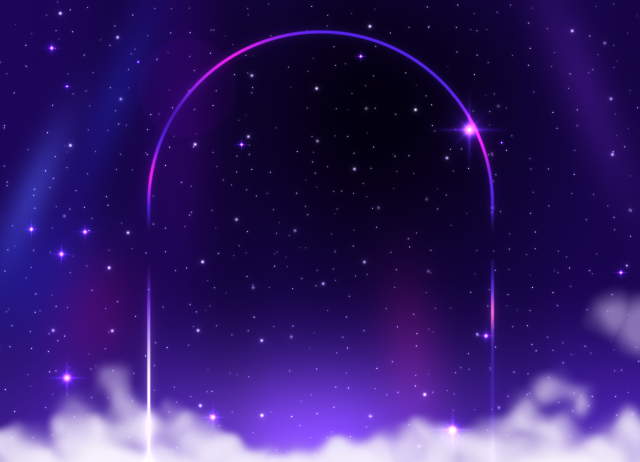
This background is drawn by a Shadertoy shader. Its source:

```glsl
// Violet night sky with a neon arch, soft clouds and sparkling stars.
// Slanted Gaussian glows tint the sky, hashed grids scatter the stars,
// and looped soft puffs fill the cloud banks under a height profile.

float hash(vec2 p) {
    vec3 q = fract(p.xyx * vec3(0.1031, 0.1030, 0.0973));
    q += dot(q, q.yzx + 33.33);
    return fract((q.x + q.y) * q.z);
}

float noise(vec2 p) {
    vec2 i = floor(p), f = fract(p);
    f = f * f * (3.0 - 2.0 * f);
    return mix(mix(hash(i), hash(i + vec2(1, 0)), f.x),
               mix(hash(i + vec2(0, 1)), hash(i + 1.0), f.x), f.y);
}

float bump(float x, float centre, float width) {
    x = (x - centre) / width;
    return exp(-x * x);
}

// Elliptical glow sheared sideways by slant
float glow(vec2 p, vec2 centre, vec2 size, float slant) {
    p -= centre;
    p.x -= slant * p.y;
    p /= size;
    return exp(-dot(p, p));
}

vec3 sky(vec2 p) {
    vec3 col = mix(vec3(0.28, 0.13, 0.66), vec3(0.10, 0.02, 0.32), smoothstep(0.0, 0.42, p.y));
    col = mix(col, vec3(0.008, 0.0, 0.05), 0.97 * glow(p, vec2(0.82, 0.75), vec2(0.36, 0.38), 0.0));
    col *= 0.88 + 0.24 * noise(vec2(p.x * 8.0, p.y * 1.2));
    col += vec3(0.27, 0.18, 0.36) * glow(p, vec2(0.67, 0.02), vec2(0.27, 0.18), 0.0);
    // Slanted beams on both sides
    col += vec3(0.09, 0.15, 0.27) * glow(p, vec2(0.075, 0.59), vec2(0.045, 0.15), 0.4);
    col += vec3(0.03, 0.06, 0.20) * glow(p, vec2(0.06, 0.40), vec2(0.16, 0.14), 0.3);
    col += vec3(0.02, 0.05, 0.18) * glow(p, vec2(0.25, 0.79), vec2(0.05, 0.20), 0.35);
    col += vec3(0.10, 0.04, 0.15) * glow(p, vec2(1.26, 0.82), vec2(0.06, 0.26), -0.39);
    // Magenta haze
    col += vec3(0.14, 0.0, 0.06) * glow(p, vec2(0.21, 0.33), vec2(0.09, 0.12), 0.1);
    col += vec3(0.14, 0.02, 0.06) * glow(p, vec2(0.89, 0.25), vec2(0.07, 0.17), -0.1);
    col += vec3(0.06, 0.0, 0.07) * glow(p, vec2(0.40, 0.72), vec2(0.07, 0.3), 0.05);
    return col;
}

// One hashed star per grid cell, with a faint halo
float starLayer(vec2 p, float cells, float radius, float density) {
    vec2 g = p * cells, id = floor(g);
    vec2 spot = 0.2 + 0.6 * vec2(hash(id + 3.7), hash(id + 41.3));
    float d = length(g - id - spot) / cells;
    float r = max(radius, 0.6 / iResolution.y);
    float power = step(hash(id + 17.1), density) * mix(0.25, 1.0, hash(id + 71.9));
    return power * (exp(-d * d / (r * r)) + 0.2 * exp(-d / (1.5 * r)));
}

float cloudTop(float x) {
    return 0.06 + 0.19 * bump(x, 0.225, 0.07) + 0.06 * bump(x, 0.09, 0.08)
        + 0.07 * bump(x, 0.36, 0.09) - 0.05 * bump(x, 0.62, 0.08)
        + 0.03 * bump(x, 0.95, 0.12) + 0.07 * bump(x, 1.25, 0.24) + 0.08 * bump(x, 1.2, 0.07);
}

float clouds(vec2 p) {
    p += 0.025 * (vec2(noise(p * 22.0), noise(p * 22.0 + 50.0)) - 0.5);
    float clear = 1.0;
    for (int i = 0; i < 90; i++) {
        float k = float(i);
        float x = 1.42 * (k + 0.5) / 90.0 - 0.02;
        float r = mix(0.035, 0.07, hash(vec2(k, 5.0)));
        float top = cloudTop(x) - 0.6 * r;
        float y = mix(-0.03, top, sqrt(hash(vec2(k, 9.0))));
        clear *= 1.0 - 0.55 * smoothstep(r, 0.1 * r, length(p - vec2(x, y)));
    }
    return 1.0 - clear * smoothstep(-0.06, 0.07, p.y - 0.3 * cloudTop(p.x));
}

// Neon colour in rgb, strength in a
vec4 archLight(vec2 q, float y) {
    float a = atan(q.y, q.x);
    float pink = bump(a, 2.12, 0.3) + bump(a, 2.97, 0.13) + bump(a, 0.38, 0.17);
    vec4 arc = vec4(mix(vec3(0.34, 0.14, 0.93), vec3(0.92, 0.12, 0.95), min(pink, 1.0)),
                    1.0 - 0.45 * bump(a, 2.6, 0.15));
    vec4 left = vec4(mix(vec3(1.0, 0.96, 1.0), vec3(0.5, 0.2, 0.95), smoothstep(0.16, 0.38, y)),
                     smoothstep(0.44, 0.3, y));
    vec4 right = vec4(mix(vec3(0.35, 0.2, 0.95), vec3(1.0, 0.4, 0.9), bump(y, 0.32, 0.04)),
                      bump(y, 0.34, 0.07) + 0.3 * smoothstep(0.32, 0.2, y));
    right.rgb = mix(right.rgb, vec3(0.95, 0.88, 1.0), smoothstep(0.12, 0.03, y));
    vec4 leg = q.x < 0.0 ? left : right;
    leg = mix(leg, arc, smoothstep(-0.09, 0.0, q.y) * step(0.44, y));
    leg.a *= y > 0.44 ? smoothstep(-0.09, 0.03, q.y) : 1.0;
    return leg;
}

// Four-pointed sparkle; size is the ray length
vec3 sparkle(vec2 q, float size) {
    q /= size;
    vec2 a = abs(q), ray = pow(max(1.0 - a, 0.0), vec2(3.0));
    float d = length(q), rays = ray.x * exp(-a.y / 0.025) + ray.y * exp(-a.x / 0.025);
    float diagonal = exp(-abs(a.x - a.y) / 0.03 - d / 0.12);
    return vec3(0.42, 0.15, 1.0) * (0.9 * rays + 0.6 * diagonal + 0.8 * exp(-d / 0.14))
        + vec3(1.0, 0.6, 0.8) * exp(-d * d / 0.008);
}

void mainImage(out vec4 fragColor, in vec2 fragCoord) {
    vec2 p = fragCoord / iResolution.y;
    float px = 1.0 / iResolution.y;
    vec3 col = sky(p);
    col += vec3(0.025, 0.0, 0.035) * smoothstep(0.11, 0.105, length(p - vec2(0.405, 0.81)));
    col += vec3(0.85, 0.8, 1.0) * (0.7 * starLayer(p, 23.0, 0.0014, 0.65)
        + 0.5 * starLayer(p + 7.3, 15.0, 0.0017, 0.5) + starLayer(p + 2.6, 7.5, 0.0032, 0.6));

    // Cloud banks and the drifting cloud at right
    float bank = clouds(p);
    col = mix(col, mix(vec3(0.55, 0.43, 0.82), vec3(0.96, 0.94, 0.99), bank), bank);
    vec2 w = p + 0.02 * (noise(p * 20.0) - 0.5);
    float drift = max(smoothstep(0.075, 0.01, length(w - vec2(1.33, 0.315))),
                      smoothstep(0.09, 0.02, length(w - vec2(1.385, 0.295))));
    col = mix(col, vec3(0.68, 0.6, 0.82), 0.72 * drift);

    // Arch: half circle on two straight legs
    vec2 q = p - vec2(0.694, 0.559);
    float d = abs((q.y > 0.0 ? length(q) : abs(q.x)) - 0.372);
    vec4 neon = archLight(q, p.y);
    col += neon.rgb * neon.a * 0.22 * exp(-d / 0.008);
    col = mix(col, neon.rgb, min(neon.a, 1.0) * smoothstep(0.0032 + px, 0.0032 - px, d));

    // Sparkles: position and ray length
    vec3 flares[15] = vec3[](vec3(0.112, 0.896, 0.035), vec3(0.145, 0.813, 0.02),
        vec3(0.523, 0.687, 0.028), vec3(0.781, 0.878, 0.028), vec3(0.068, 0.504, 0.035),
        vec3(0.184, 0.498, 0.04), vec3(0.133, 0.45, 0.045), vec3(0.145, 0.182, 0.075),
        vec3(0.461, 0.097, 0.05), vec3(0.98, 0.07, 0.075), vec3(1.016, 0.719, 0.13),
        vec3(1.052, 0.273, 0.038), vec3(1.344, 0.41, 0.03), vec3(0.299, 0.866, 0.015),
        vec3(1.086, 0.691, 0.015));
    for (int i = 0; i < 15; i++) col += sparkle(p - flares[i].xy, flares[i].z);
    fragColor = vec4(min(col, 1.0), 1.0);
}
```
